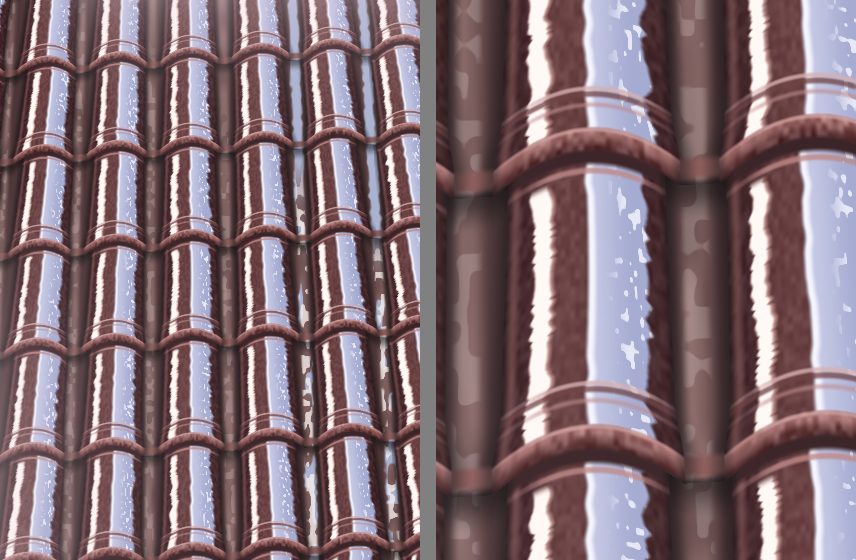
Left: the whole. Right: its middle third, enlarged.
This pattern is drawn by a Shadertoy shader. Its source:

```glsl
// Glazed maroon barrel roof tiles in tapering, slightly converging columns with sky reflections.

float hash(vec2 p) {
    vec3 q = fract(p.xyx * vec3(0.1031, 0.1030, 0.0973));
    q += dot(q, q.yzx + 33.33);
    return fract((q.x + q.y) * q.z);
}

float noise(vec2 p) {
    vec2 i = floor(p), f = fract(p);
    f = f * f * (3.0 - 2.0 * f);
    return mix(mix(hash(i), hash(i + vec2(1, 0)), f.x),
               mix(hash(i + vec2(0, 1)), hash(i + vec2(1, 1)), f.x), f.y);
}

float band(float x, float lo, float hi, float soft) {
    return smoothstep(lo - soft, lo + soft, x) - smoothstep(hi - soft, hi + soft, x);
}

// Gutter between columns: brown clay, with sky glints towards the right
vec3 gutter(float q, float f, vec2 p) {
    float id = floor(q), c = fract(q);
    float blotch = noise(p * vec2(60, 22));
    float rough = noise(p * vec2(90, 75));
    vec3 col = mix(vec3(0.24, 0.15, 0.15), vec3(0.52, 0.39, 0.38),
                   band(c, 0.41, 0.54, 0.05) * (0.45 + 0.55 * blotch));
    float wet = step(0.5, id);
    float sky = wet * band(c + 0.04 * rough, 0.43, 0.56, 0.02);
    float upper = 1.0 - smoothstep(0.35, 0.52, p.y - 0.15 * (id - 1.0));
    col = mix(col, vec3(0.62, 0.66, 0.78), sky * max(upper, smoothstep(0.6, 0.7, blotch)));
    float glint = (0.25 + 0.75 * wet) * smoothstep(0.52, 0.62, rough) * band(c, 0.42, 0.53, 0.02);
    col = mix(col, vec3(0.92, 0.90, 0.88), 0.8 * glint * (1.0 - upper));
    // Ledge where the courses overlap, and the shadow under it
    col = mix(col, vec3(0.50, 0.31, 0.30), band(f, 0.91, 0.975, 0.015));
    return col * mix(0.45, 1.0, smoothstep(0.0, 0.13, f) * (1.0 - smoothstep(0.975, 1.0, f)));
}

// Barrel tile: u runs -1..1 across, f runs 0..1 from top to lip
vec3 barrel(float u, float f, vec2 id, float soft) {
    float vary = hash(id + 17.0);
    vec2 seed = id * 23.7;
    float jag = noise(seed + vec2(2.0, f * 17.0)) - 0.5;
    float fine = noise(seed + vec2(7.0, f * 43.0)) - 0.5;
    float grain = noise(seed + vec2(u * 17.0, f * 38.0));

    // Dark glaze
    vec3 col = mix(vec3(0.20, 0.09, 0.10), vec3(0.36, 0.20, 0.20), band(u, -0.55, 0.1, 0.25));
    col += (grain - 0.5) * 0.09;
    col = mix(col, vec3(0.46, 0.28, 0.28), 0.6 * band(u, -0.95, -0.84, 0.05));

    // Broad sky reflection, with a bright left rim and flecks on the right
    float left = -0.02 + 0.06 * jag + 0.07 * (vary - 0.5);
    float right = 0.71 + 0.10 * jag + 0.09 * fine;
    vec3 sky = mix(vec3(0.73, 0.75, 0.86), vec3(0.60, 0.63, 0.78), smoothstep(0.0, 0.6, u));
    sky = mix(sky, vec3(0.92, 0.93, 0.96), band(u, left, left + 0.09, 0.04));
    float fleck = smoothstep(0.70, 0.80, grain) * smoothstep(0.2, 0.5, u);
    sky = mix(sky, vec3(0.93, 0.94, 0.97), 0.8 * fleck);
    col = mix(col, sky, band(u, left, right, soft + 0.02));

    // Ragged white streak with a pink fringe
    float streak = -0.58 + 0.09 * jag + 0.05 * (vary - 0.5);
    float width = 0.065 + 0.09 * abs(fine) + 0.03 * vary;
    float reach = band(f, 0.09, 0.93, 0.02);
    col = mix(col, vec3(0.72, 0.53, 0.51), reach * band(u, streak - width, streak + width + 0.04, 0.04));
    col = mix(col, vec3(0.97, 0.95, 0.93), reach * band(u, streak - width, streak + width, soft + 0.01));

    // Raised double ridge
    float shine = 0.35 + 0.65 * band(u, -0.65, 0.75, 0.2);
    col = mix(col, vec3(0.38, 0.20, 0.20), 0.75 * band(f, 0.785, 0.805, 0.007));
    col = mix(col, vec3(0.80, 0.65, 0.65), shine * 0.8 * band(f, 0.768, 0.783, 0.006));
    col = mix(col, vec3(0.70, 0.50, 0.50), shine * 0.6 * band(f, 0.825, 0.84, 0.008));

    // Rounded lip
    vec3 lip = mix(vec3(0.58, 0.37, 0.36), vec3(0.28, 0.12, 0.12), smoothstep(0.92, 0.99, f));
    lip += 0.25 * (grain - 0.4) * shine;
    col = mix(col, lip, smoothstep(0.905, 0.92, f));
    col = mix(col, vec3(0.79, 0.62, 0.61), 0.7 * shine * band(f, 0.912, 0.925, 0.007));

    // Shadow below the lip above, then the pink top rim
    col = mix(col, vec3(0.17, 0.08, 0.09), 1.0 - smoothstep(0.025, 0.05, f));
    col = mix(col, vec3(0.70, 0.49, 0.48), 0.8 * shine * band(f, 0.05, 0.07, 0.007));
    col = mix(col, vec3(0.17, 0.08, 0.09), smoothstep(0.98, 1.0, f));
    return col * mix(1.0, 0.6, smoothstep(0.88, 1.0, abs(u)));
}

void mainImage(out vec4 fragColor, in vec2 fragCoord) {
    // x in canvas widths, y downwards in the same units
    vec2 p = fragCoord / iResolution.xy;
    p.y = (1.0 - p.y) * 4.0 / 3.0;
    float px = 1.2 / iResolution.x;

    // Columns spread towards the bottom
    float spacing = 0.170 + 0.022 * (p.y - 0.13);
    float q = (p.x - 0.450 - 0.005 * p.y) / spacing;
    float column = floor(q + 0.5);
    float across = q - column;

    // Arched, tilted courses that grow towards the bottom
    float arch = 0.03 * min(across * across / 0.168, 1.0);
    float y = p.y + 0.06 * (p.x - 0.45) - arch - 0.130;
    float course = (sqrt(0.04227 + 0.025 * y) - 0.2056) / 0.0125;
    float row = floor(course), f = course - row;

    // Taper and lean of each tile
    float halfWidth = mix(0.345, 0.385, f) + 0.03 * smoothstep(0.76, 0.92, f);
    float u = (across + 0.04 * column * (1.0 - f)) / halfWidth;
    float soft = px / (spacing * halfWidth);

    vec3 col = gutter(q, f, p) * mix(0.5, 1.0, smoothstep(0.98, 1.22, abs(u)));
    col = mix(barrel(u, f, vec2(column, row) + 20.0, soft), col,
              smoothstep(1.0 - soft, 1.0 + soft, abs(u)));

    // Pale glare from the top and the lower left
    float glare = 0.07 + 0.28 * exp(-7.0 * p.y) * smoothstep(0.0, 0.3, p.x)
                + 0.25 * exp(-4.0 * p.x) * smoothstep(0.3, 1.1, p.y);
    col = mix(col, vec3(0.88, 0.82, 0.87), glare);
    fragColor = vec4(clamp(col * 1.04, 0.0, 1.0), 1.0);
}
```
